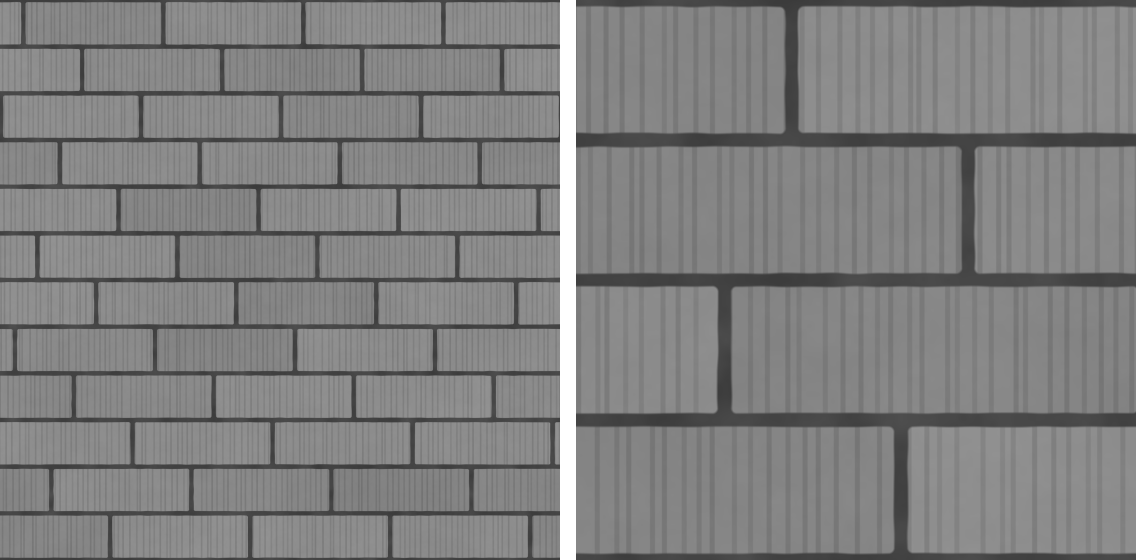
Left, the full canvas; right, a detail of the centre.
This texture is drawn by a Shadertoy shader. Its source:

```glsl
// Grey fluted bricks in a raked running bond with dark, slightly mottled mortar.

const vec2  BRICKS       = vec2(4.0, 12.0);  // repeats across and down
const float FIRST_SHIFT  = 0.787;            // joint position in the bottom row
const float ROW_SHIFT    = 0.42;             // bond step per row, in bricks
const float JOINT        = 0.0080;           // mortar width
const float CORNER       = 0.0032;           // brick corner radius
const float EDGE_WOBBLE  = 0.0009;
const float EDGE_SOFT    = 0.0009;
const float GROOVES      = 24.0;             // flutes per brick
const float GROOVE_WIDTH = 0.0030;
const float GROOVE_JITTER = 0.62;
const float GROOVE_DEPTH = 0.062;
const float BRICK_GREY   = 0.560;
const float BRICK_SPREAD = 0.042;            // tone change between bricks
const float MORTAR_GREY  = 0.268;
const float MORTAR_SPREAD = 0.060;

float hash(vec2 p) {
    vec3 q = fract(vec3(p.xyx) * 0.1031);
    q += dot(q, q.yzx + 33.33);
    return fract((q.x + q.y) * q.z);
}

// Value noise over the unit square that wraps after "cells" cells.
float wrapNoise(vec2 uv, vec2 cells, float seed) {
    vec2 p = uv * cells;
    vec2 i = floor(p);
    vec2 f = fract(p);
    f = f * f * (3.0 - 2.0 * f);
    vec2 a = mod(i, cells) + seed;
    vec2 b = mod(i + 1.0, cells) + seed;
    return mix(mix(hash(a), hash(vec2(b.x, a.y)), f.x),
               mix(hash(vec2(a.x, b.y)), hash(b), f.x), f.y);
}

float roundedBox(vec2 p, vec2 halfSize, float radius) {
    vec2 q = abs(p) - halfSize + radius;
    return length(max(q, 0.0)) + min(max(q.x, q.y), 0.0) - radius;
}

// Darkness of the irregular vertical flutes at x (0 to 1) along one brick.
float grooves(float x, float seed, float pixel) {
    float pitch = 1.0 / (BRICKS.x * GROOVES);
    float s = x * GROOVES;
    float dark = 0.0;
    for (float k = -1.0; k <= 1.0; k++) {
        float id = floor(s) + k;
        vec2 key = vec2(id + 7.0, seed);
        float center = id + 0.5 + GROOVE_JITTER * (hash(key) - 0.5);
        float d = abs(s - center) * pitch - 0.5 * GROOVE_WIDTH;
        float soft = max(0.0005, 0.6 * pixel);
        float strength = mix(0.65, 1.0, hash(key + 41.0));
        dark = max(dark, strength * (1.0 - smoothstep(-soft, soft, d)));
    }
    return dark;
}

void mainImage(out vec4 fragColor, in vec2 fragCoord) {
    vec2 uv = fragCoord / iResolution.xy;
    float pixel = 1.0 / min(iResolution.x, iResolution.y);

    // Brick cell
    vec2 grid = uv * BRICKS;
    float row = floor(grid.y);
    grid.x -= FIRST_SHIFT - ROW_SHIFT * row;
    vec2 id = vec2(mod(floor(grid.x), BRICKS.x), mod(row, BRICKS.y));
    vec2 cell = fract(grid);
    float seed = id.x + BRICKS.x * id.y + 3.0;

    // Brick outline with a slightly uneven edge
    float wobble = EDGE_WOBBLE * (wrapNoise(uv, vec2(72.0), 11.0) - 0.5);
    float d = roundedBox((cell - 0.5) / BRICKS, 0.5 / BRICKS - 0.5 * JOINT, CORNER) + wobble;
    float soft = max(EDGE_SOFT, 0.7 * pixel);
    float brickMask = 1.0 - smoothstep(-soft, soft, d);

    // Shared wear
    float cloud = wrapNoise(uv, vec2(9.0), 23.0) - 0.5;
    float mottle = wrapNoise(uv, vec2(44.0, 60.0), 57.0) - 0.5;
    float grain = wrapNoise(uv, vec2(220.0), 91.0) - 0.5;

    // Brick face
    float tone = hash(vec2(seed, 17.0));
    float face = BRICK_GREY - BRICK_SPREAD * tone * tone;
    face += 0.022 * cloud + 0.012 * mottle + 0.008 * grain;
    face -= GROOVE_DEPTH * grooves(cell.x, seed, pixel);

    // Mortar
    float mortar = MORTAR_GREY + MORTAR_SPREAD * mottle + 0.02 * cloud + 0.012 * grain;

    fragColor = vec4(vec3(mix(mortar, face, brickMask)), 1.0);
}
```
